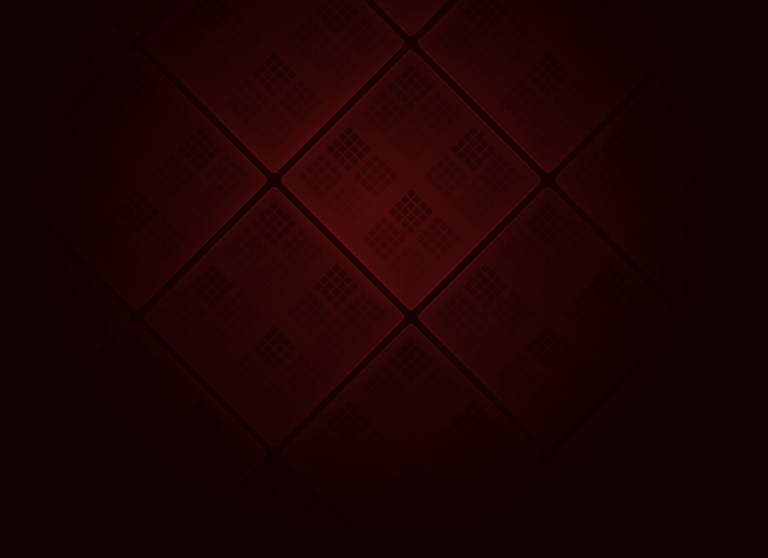
Write a Shadertoy shader that draws this background.

```glsl
// Dark red diamond tiles with nested grids of sunken squares under a soft glow.

// Lengths below are in canvas heights
const vec2 LATTICE_ORIGIN = vec2(0.7366, 0.4319);
const float HALF_DIAGONAL = 0.2455;
const vec2 GLOW_CENTER = vec2(0.667, 0.635);
const float GLOW_RADIUS = 0.62;

// Lengths below are in tile sides
const float GROOVE_HALF = 0.0185;
const float CORNER_RADIUS = 0.026;
const float MARGIN = 0.073;
const float BLOCK_PITCH = 0.4555;
const float GROUP_PITCH = 0.197;
const float DOT_PITCH = 0.0435;
const float DOT_HALF = 0.017;
const float DOT_RADIUS = 0.006;

const vec3 BASE_COLOR = vec3(0.064, 0.0, 0.0);
const vec3 LIGHT_COLOR = vec3(1.0, 0.19, 0.18);
const float GLOW_STRENGTH = 0.235;
const float GROOVE_LIGHT = 0.3;
const float CROSSING_SHADE = 0.5;
const float RIM_LIGHT = 0.6;
const float HALO_LIGHT = 0.25;
const float DOT_DEPTH = 0.5;

float roundedBox(vec2 p, float halfSize, float radius) {
    vec2 q = abs(p) - halfSize + radius;
    return length(max(q, 0.0)) + min(max(q.x, q.y), 0.0) - radius;
}

// Index of the repeat holding p, limited to the given count
vec2 repeatIndex(vec2 p, float pitch, float count) {
    return clamp(floor(p / pitch), 0.0, count - 1.0);
}

// Sunken squares: 2x2 blocks of 2x2 groups of 4x4 dots, fading downward
float dotMask(vec2 fromTop, float pixel) {
    vec2 p = fromTop - MARGIN;
    vec2 block = repeatIndex(p, BLOCK_PITCH, 2.0);
    p -= block * BLOCK_PITCH;
    vec2 group = repeatIndex(p, GROUP_PITCH, 2.0);
    p -= group * GROUP_PITCH;
    vec2 dotIndex = repeatIndex(p, DOT_PITCH, 4.0);
    p -= (dotIndex + 0.5) * DOT_PITCH;

    float shape = 1.0 - smoothstep(-pixel, pixel, roundedBox(p, DOT_HALF, DOT_RADIUS));
    float groupFade = exp(-0.6 * (group.x + group.y));
    float blockFade = mix(0.9, 1.0, min(block.x + block.y, 1.0));
    float dotFade = 1.0 - 0.06 * (dotIndex.x + dotIndex.y);
    return shape * groupFade * blockFade * dotFade;
}

void mainImage(out vec4 fragColor, in vec2 fragCoord) {
    vec2 p = fragCoord / iResolution.y;

    // Rotated lattice, one unit per tile side
    vec2 d = p - LATTICE_ORIGIN;
    vec2 cell = fract(vec2(d.x + d.y, d.y - d.x) / (2.0 * HALF_DIAGONAL));
    float pixel = 0.7071 / (HALF_DIAGONAL * iResolution.y);

    // Overall glow
    float falloff = max(1.0 - length(p - GLOW_CENTER) / GLOW_RADIUS, 0.0);
    float light = GLOW_STRENGTH * pow(falloff, 1.25);

    // Tile face, brighter toward its lower corner
    float edge = roundedBox(cell - 0.5, 0.5 - GROOVE_HALF, CORNER_RADIUS);
    float tile = 1.0 - smoothstep(-0.8 * pixel, 0.8 * pixel, edge);
    float face = mix(1.15, 0.75, 0.5 * (cell.x + cell.y));
    face *= 1.0 - DOT_DEPTH * dotMask(1.0 - cell, 0.65 * pixel);

    // Lit rim and its inward halo
    float inside = max(-edge, 0.0);
    face += RIM_LIGHT * exp(-inside / 0.006) + HALO_LIGHT * exp(-inside / 0.04);

    // Groove floor, darkest where grooves cross
    vec2 toLine = min(cell, 1.0 - cell);
    float crossing = exp(-length(toLine) / 0.04);
    float groove = GROOVE_LIGHT * (1.0 - CROSSING_SHADE * crossing);

    float shade = light * mix(groove, face, tile);
    fragColor = vec4(BASE_COLOR + LIGHT_COLOR * shade, 1.0);
}
```
